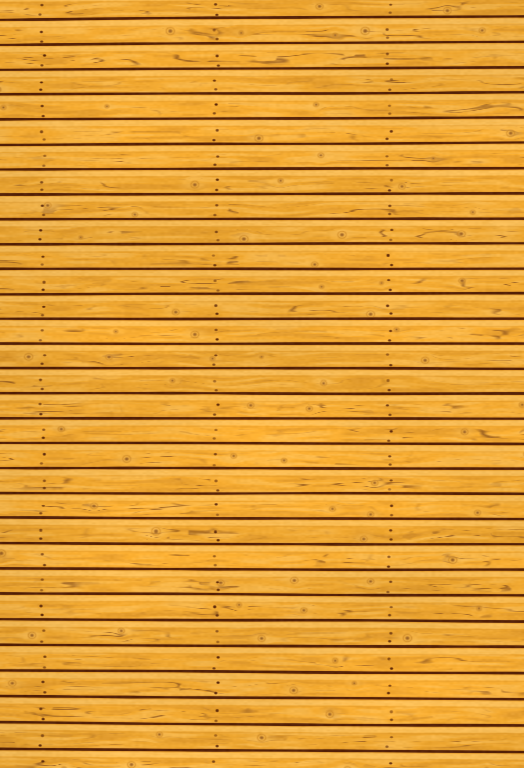
Give the GLSL for this texture, as a Shadertoy shader.

```glsl
float hash(vec2 p) {
    p = fract(p * vec2(0.1031, 0.1137));
    p += dot(p, p.yx + 33.33);
    return fract((p.x + p.y) * p.x * 43.7);
}

float noise(vec2 p) {
    vec2 i = floor(p), f = fract(p);
    f = f * f * (3.0 - 2.0 * f);
    return mix(mix(hash(i), hash(i + vec2(1, 0)), f.x),
               mix(hash(i + vec2(0, 1)), hash(i + 1.0), f.x), f.y);
}

// Filled band or disc with a soft rim
float soften(float dist, float radius, float blur) {
    return 1.0 - smoothstep(radius - blur, radius + blur, dist);
}

void mainImage(out vec4 fragColor, in vec2 fragCoord) {
    const vec3 face = vec3(0.95, 0.66, 0.18);
    const vec3 pale = vec3(0.975, 0.75, 0.36);
    const vec3 ochre = vec3(0.80, 0.53, 0.15);
    const vec3 brown = vec3(0.55, 0.33, 0.12);
    const vec3 gap = vec3(0.33, 0.13, 0.03);

    vec2 uv = fragCoord / iResolution.xy;
    float down = 1.0 - uv.y;
    float px = 30.38 / iResolution.y;

    // Board coordinates: unit height, slightly uneven spacing and tilt
    float rows = down * 30.38 - 0.71 + 0.2 * sin(3.1416 * down * down);
    rows += (uv.x - 0.5) * mix(0.12, -0.14, down);
    rows += 0.035 * (noise(vec2(uv.x * 3.0, floor(rows + 0.5) * 7.0)) - 0.5);
    float board = floor(rows) + 10.0;
    float y = fract(rows);
    float x = uv.x * 20.73;
    float seed = hash(vec2(board, 17.0));

    // Knots: one possible per cell; they also push the grain aside
    float knot = 0.0, core = 0.0, halo = 0.0, bend = 0.0;
    float cell = floor(x / 3.45);
    for (int k = -1; k <= 1; k++) {
        vec2 id = vec2(cell + float(k) + 5.0, board * 3.0);
        float present = step(hash(id + 91.0), 0.42);
        vec2 center = vec2((id.x - 5.0 + hash(id)) * 3.45, 0.4 + 0.45 * hash(id + 41.0));
        vec2 d = vec2(x, y) - center;
        float size = mix(0.06, 0.14, hash(id + 63.0));
        float r = length(d * vec2(0.85, 1.0));
        knot = max(knot, present * soften(abs(r - size), 0.02, 0.05));
        core = max(core, present * soften(r, size * 0.45, 0.05));
        halo = max(halo, present * soften(length(d * vec2(0.45, 1.0)), size * 1.5, 0.14));
        bend += present * d.y * exp(-dot(d, d) * 9.0);
    }

    // Streaked wood grain
    float wave = y + 0.22 * noise(vec2(x * 0.45, board * 5.3)) - bend * 0.6;
    vec2 fiber = vec2(x * 0.7 + seed * 40.0, wave * 9.0 + board * 23.0);
    float streak = noise(fiber);
    float fine = noise(fiber * vec2(3.5, 2.3) + 37.0);
    float onFace = smoothstep(0.28, 0.4, y) * (1.0 - smoothstep(0.86, 0.97, y));

    vec3 color = face * (0.965 + 0.07 * seed);
    color = mix(color, pale, 0.5 * smoothstep(0.45, 0.85, streak) + 0.16 * fine);
    color = mix(color, ochre, onFace * 0.4 * smoothstep(0.55, 0.95, 1.0 - streak));

    // Pale bevel above the face, with a faint step below it
    float bevel = smoothstep(0.04, 0.12, y) * (1.0 - smoothstep(0.25, 0.32, y));
    color = mix(color, pale, bevel * (0.72 + 0.2 * fine));
    color = mix(color, ochre, 0.28 * soften(abs(y - 0.32), 0.02, px));

    // Broken dark cracks near the middle of the face
    float patchy = smoothstep(0.5, 0.75, noise(vec2(x * 0.45 + 70.0, board * 9.1)));
    float broken = smoothstep(0.3, 0.65, noise(vec2(x * 2.6, wave * 7.0 + board * 13.0)));
    float line = soften(abs(noise(fiber * vec2(0.9, 0.85) + 11.0) - 0.5), 0.05, 0.06);
    float middle = onFace * (1.0 - smoothstep(0.1, 0.32, abs(y - 0.62)));
    color = mix(color, brown, 0.75 * line * broken * middle * (0.25 + 0.75 * patchy));

    // Knot colours
    color = mix(color, pale, 0.4 * halo);
    color = mix(color, ochre, 0.75 * knot);
    color = mix(color, brown, 0.8 * core);

    // Three columns of paired nails
    for (int n = 0; n < 3; n++) {
        for (int j = 0; j < 2; j++) {
            vec2 id = vec2(float(n * 2 + j) + 3.0, board);
            vec2 nail = vec2((0.081 + 0.331 * float(n)) * 20.73, 0.48 + 0.36 * float(j));
            nail += (vec2(hash(id), hash(id + 29.0)) - 0.5) * vec2(0.2, 0.1);
            float r = length((vec2(x, y) - nail) * vec2(0.75, 1.0));
            color = mix(color, gap, soften(r, 0.045, px * 0.8) * (0.45 + 0.5 * hash(id + 8.0)));
        }
    }

    // Shadow gap between boards
    float edge = min(y, 1.0 - y);
    float width = 0.042 + 0.014 * noise(vec2(x * 0.6, floor(rows + 0.5) * 3.0));
    color = mix(color, ochre, 0.55 * soften(edge, 0.075, 0.05));
    color = mix(color, gap, soften(edge, width, px * 0.6));

    // Weathering across the wall and small surface speckle
    color *= 0.97 + 0.06 * noise(uv * vec2(4.0, 9.0));
    color += 0.035 * (noise(vec2(x * 7.0, rows * 14.0 + 50.0)) - 0.5);
    fragColor = vec4(clamp(color, 0.0, 1.0), 1.0);
}
```
